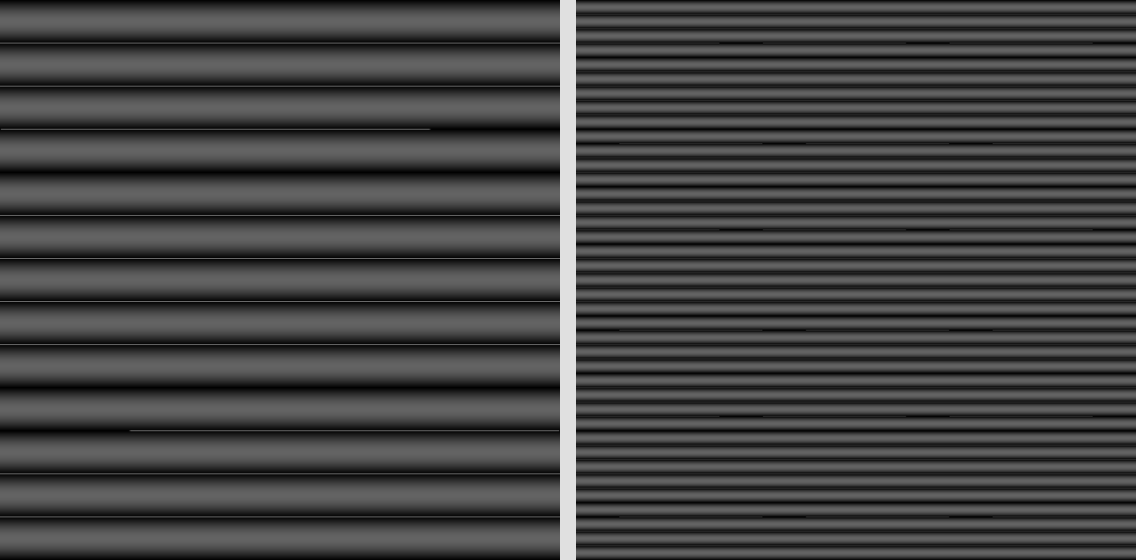
Left: one tile. Right: repeated 3 by 3.
Reproduce this pattern procedurally as a WebGL 2 fragment shader.

```glsl
#version 300 es
precision highp float;
// Horizontal rounded slats: each band swells from black to mid grey along a
// half sine. Hairline glints run along most of the seams between bands;
// a few seams stay dark, and two mirrored ones are lit over part of their length.

uniform vec2 u_resolution;
out vec4 outColor;

const float BAND_COUNT = 13.0;
const vec3 SHADOW_COLOR = vec3(0.0);
const vec3 CREST_COLOR = vec3(0.388);
const vec3 GLINT_COLOR = vec3(0.46);
const float GLINT_WIDTH = 0.0016;   // fraction of canvas height
const float DARK_SEAM = 4.0;        // unlit seam, counted from either edge
const float PARTIAL_SEAM = 3.0;     // partly lit seam, counted from either edge
const float PARTIAL_START = 0.232;  // where the partial glint begins
const float END_FADE = 0.003;       // softness of the glint ends

// Exact coverage of a horizontal line by a pixel at signed distance d.
float lineCoverage(float d, float width, float pixel) {
    float top = min(d + 0.5 * pixel, 0.5 * width);
    float bottom = max(d - 0.5 * pixel, -0.5 * width);
    return max(top - bottom, 0.0) / pixel;
}

// How strongly a seam is lit at x; the layout has half-turn symmetry.
float seamLight(float seam, float x) {
    bool upperHalf = seam > 0.5 * BAND_COUNT;
    float rank = upperHalf ? BAND_COUNT - seam : seam;
    float along = upperHalf ? 1.0 - x : x;
    if (rank < 0.5 || rank == DARK_SEAM) return 0.0;
    if (rank != PARTIAL_SEAM) return 1.0;
    // Both ends fade out, so the glint also closes cleanly at the tile edge.
    return smoothstep(PARTIAL_START - END_FADE, PARTIAL_START + END_FADE, along)
         * smoothstep(0.0, END_FADE, 1.0 - along);
}

void main() {
    vec2 uv = gl_FragCoord.xy / u_resolution;
    float bandY = uv.y * BAND_COUNT;

    // Rounded shading across each band
    float swell = sin(fract(bandY) * 3.14159);
    vec3 color = mix(SHADOW_COLOR, CREST_COLOR, swell);

    // Glint on the nearest seam
    float seam = floor(bandY + 0.5);
    float seamDistance = (bandY - seam) / BAND_COUNT;
    float glint = lineCoverage(seamDistance, GLINT_WIDTH, 1.0 / u_resolution.y);
    color = mix(color, GLINT_COLOR, glint * seamLight(seam, uv.x));

    outColor = vec4(color, 1.0);
}
```
